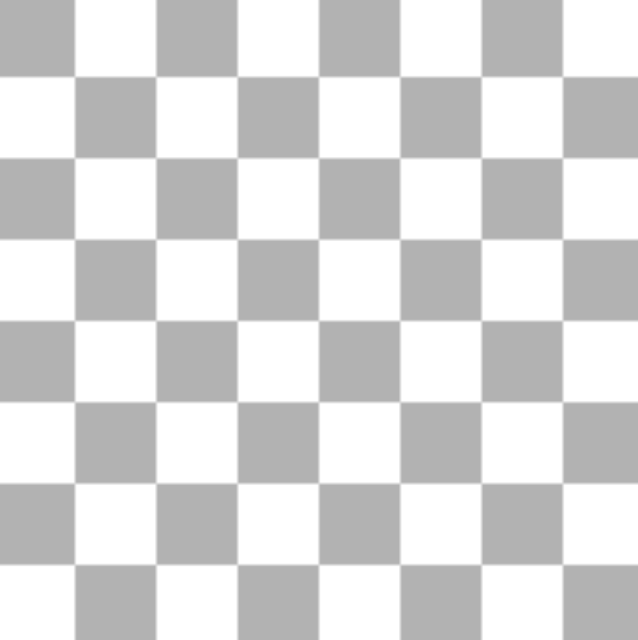
Reproduce this pattern procedurally as a Shadertoy shader.

```glsl
// Grey and white checkerboard, nearly eight squares across and down.
// A triangle wave per axis gives the signed distance to the cell edges;
// the product of the two softened waves picks the colour.

// Signed distance to the nearest edge: positive in even cells, negative in odd.
vec2 edgeDistance(vec2 p) {
    return 0.5 - abs(mod(p + 0.5, 2.0) - 1.0);
}

void mainImage(out vec4 fragColor, in vec2 fragCoord) {
    // Cell units, with a corner of four squares at the grid centre
    float cellsAcross = 510.0 / 65.0;
    vec2 cell = (fragCoord / iResolution.x - 0.5) * cellsAcross;

    // Slightly soft edges, never narrower than one pixel
    float softness = max(0.0208, 0.5 * cellsAcross / iResolution.x);
    vec2 side = clamp(edgeDistance(cell) / softness, -1.0, 1.0);

    // Like signs give white, unlike signs give grey
    float white = 0.5 + 0.5 * side.x * side.y;
    fragColor = vec4(vec3(mix(0.70, 1.0, white)), 1.0);
}
```
